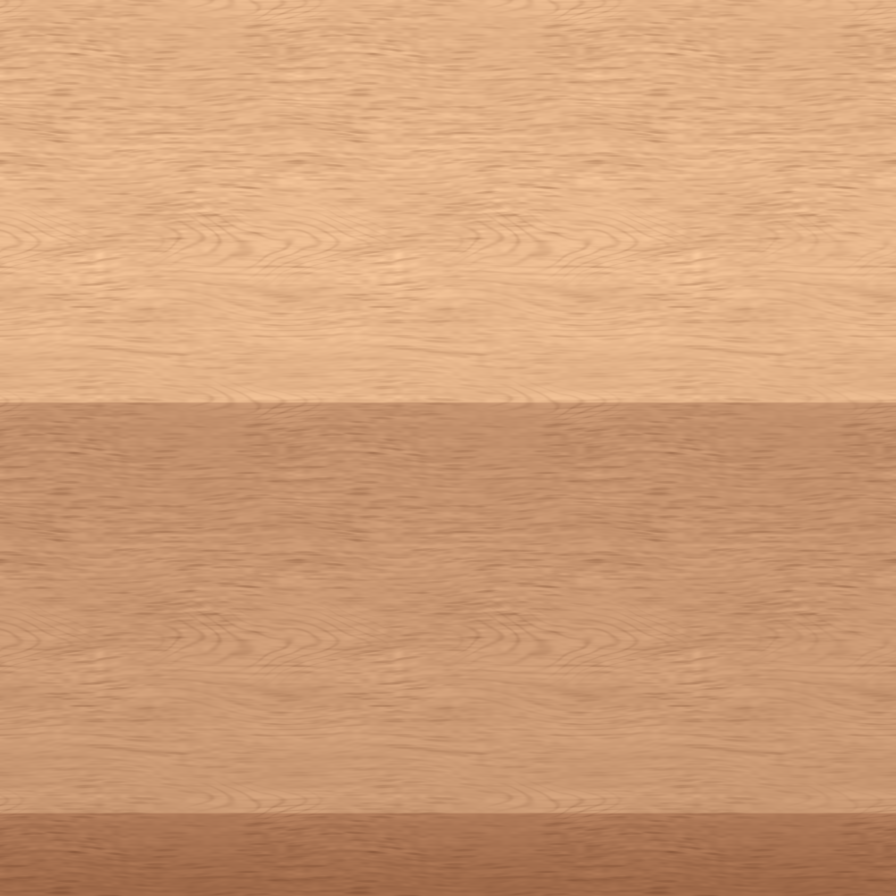
Give the GLSL for this texture, as a WebGL 1 fragment shader.

```glsl
precision highp float;
// Pale wood veneer in three stacked bands, each in a deeper shade.
// One grain tile repeats three times across and just over twice down; it is
// built from stretched noise, growth lines, cellular pores and nested arches.

uniform vec2 u_resolution;

const float TAU = 6.2831853;
const vec2 TILE = vec2(0.3333333, 0.4453);
const float UPPER_EDGE = 0.4492;
const float LOWER_EDGE = 0.9076;

float hash(vec2 p) {
  vec3 q = fract(p.xyx * vec3(0.1031, 0.1030, 0.0973));
  q += dot(q, q.yzx + 33.33);
  return fract((q.x + q.y) * q.z);
}

// Wraps a cell index; the half step keeps rounding from missing the wrap.
vec2 wrapCell(vec2 i, vec2 cells) {
  return floor(mod(i + 0.5, cells));
}

// Value noise over one tile, wrapping after the given number of cells.
float tileNoise(vec2 t, vec2 cells) {
  vec2 p = t * cells;
  vec2 f = fract(p);
  f = f * f * (3.0 - 2.0 * f);
  vec2 a = wrapCell(floor(p), cells);
  vec2 b = wrapCell(floor(p) + 1.0, cells);
  float low = mix(hash(a), hash(vec2(b.x, a.y)), f.x);
  float high = mix(hash(vec2(a.x, b.y)), hash(b), f.x);
  return mix(low, high, f.y);
}

// Cellular noise stretched along the grain: sparse, thin dark dashes.
float pores(vec2 t, vec2 cells) {
  vec2 p = t * cells;
  vec2 i = floor(p);
  float mark = 0.0;
  for (int y = -1; y <= 1; y++) {
    for (int x = -1; x <= 1; x++) {
      vec2 c = i + vec2(float(x), float(y));
      vec2 id = wrapCell(c, cells);
      vec2 seed = vec2(hash(id + 7.3), hash(id + 41.7));
      vec2 away = (p - c - seed) / vec2(0.9, 0.5);
      float depth = pow(hash(id + 93.1), 3.0);
      mark = max(mark, depth * (1.0 - smoothstep(0.2, 1.0, length(away))));
    }
  }
  return mark;
}

// Thin dark crests of a phase, about zero on average.
float crests(float phase) {
  return pow(0.5 + 0.5 * sin(TAU * phase), 4.0) - 0.27;
}

// Nested arches pointing right; span.x is the length, span.y the half height.
float arches(vec2 t, vec2 start, vec2 span, float wobble) {
  float along = fract(t.x - start.x);
  float off = fract(t.y - start.y + 0.5) - 0.5;
  off += 0.010 * sin(TAU * along * 2.0);
  float phase = 13.0 * along + 52.0 * sqrt(off * off + 0.0005) + wobble;
  float window = smoothstep(0.0, 0.15, along)
               * (1.0 - smoothstep(0.6 * span.x, span.x, along));
  return crests(phase) * window * exp(-off * off / (span.y * span.y));
}

// Slow waves that bend the straight grain and still wrap across the tile.
float grainBend(vec2 t) {
  return 0.006 * sin(TAU * (t.x + t.y))
       + 0.003 * sin(TAU * (2.0 * t.x - 3.0 * t.y) + 1.7);
}

// Long thin growth lines that come and go in patches.
float growthLines(vec2 t, float count) {
  float phase = count * t.y + 2.2 * tileNoise(t, vec2(2.0, 13.0));
  return crests(phase) * smoothstep(0.4, 0.8, tileNoise(t + 0.37, vec2(3.0, 16.0)));
}

// Darkness of the grain, centred near zero.
float woodGrain(vec2 t, float figure) {
  vec2 bent = t + vec2(0.0, grainBend(t));
  float broad = tileNoise(bent, vec2(2.0, 12.0)) - 0.5;
  float streak = tileNoise(bent, vec2(2.0, 52.0)) - 0.5;
  float fibre = tileNoise(bent, vec2(6.0, 120.0)) - 0.5;
  float hair = tileNoise(bent, vec2(36.0, 170.0)) - 0.5;
  float wobble = 1.7 * tileNoise(t, vec2(5.0, 13.0))
               + 0.6 * tileNoise(t, vec2(13.0, 34.0));
  float heart = arches(t, vec2(0.48, 0.61), vec2(0.95, 0.065), wobble);
  float crown = arches(t, vec2(0.58, 0.01), vec2(0.60, 0.034), wobble);
  float fineness = 0.4 + 1.2 * tileNoise(t, vec2(3.0, 9.0));
  return 0.020 * broad + 0.022 * streak + 0.048 * growthLines(bent, 40.0)
       + fineness * (0.055 * fibre + 0.055 * hair)
       + fineness * 0.085 * pores(bent, vec2(14.0, 100.0))
       + figure * (0.075 * heart + 0.070 * crown) - 0.012;
}

vec3 bandColour(float down, float blur) {
  vec3 honey = vec3(0.888, 0.698, 0.533);
  vec3 almond = mix(vec3(0.768, 0.570, 0.427), vec3(0.788, 0.595, 0.448),
                    smoothstep(UPPER_EDGE, LOWER_EDGE, down));
  vec3 umber = mix(vec3(0.685, 0.475, 0.342), vec3(0.625, 0.415, 0.287),
                   smoothstep(LOWER_EDGE, 1.0, down));
  vec3 colour = mix(honey, almond, smoothstep(-blur, blur, down - UPPER_EDGE));
  return mix(colour, umber, smoothstep(-blur, blur, down - LOWER_EDGE));
}

void main() {
  vec2 uv = gl_FragCoord.xy / u_resolution;
  float down = 1.0 - uv.y;
  vec2 tile = vec2(uv.x, down) / TILE;
  // Wear: the figure fades in the last repeat and the tone drifts slowly.
  float figure = 1.0 - 0.5 * smoothstep(0.76, 0.90, uv.x);
  float drift = 0.006 * sin(5.0 * uv.x - 0.8) - 0.010 * cos(TAU * (tile.y - 0.15));
  vec3 colour = bandColour(down, 0.0015);
  colour *= 1.0 - (woodGrain(tile, figure) - drift) * vec3(0.95, 1.25, 1.5);
  gl_FragColor = vec4(clamp(colour, 0.0, 1.0), 1.0);
}
```
